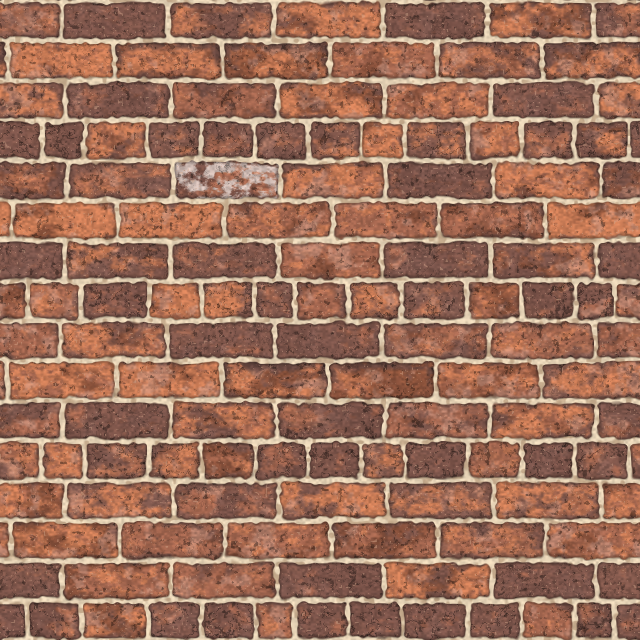
Give the GLSL for this texture, as a three.js fragment shader.

```glsl
// Weathered brick wall: sixteen courses, six stretchers wide, every fourth course of twelve headers.
varying vec2 vUv;

float hash(vec2 p) {
  vec3 q = fract(p.xyx * 0.1031);
  q += dot(q, q.yzx + 33.33);
  return fract((q.x + q.y) * q.z);
}

// Value noise that wraps after "period" cells.
float noise(vec2 p, float period) {
  vec2 i = floor(p), f = fract(p);
  f = f * f * (3.0 - 2.0 * f);
  vec2 a = mod(i, period), b = mod(i + 1.0, period);
  return mix(mix(hash(a), hash(vec2(b.x, a.y)), f.x),
             mix(hash(vec2(a.x, b.y)), hash(b), f.x), f.y);
}

float fbm(vec2 p) {
  float sum = 0.0, weight = 0.53;
  for (int i = 0; i < 4; i++) {
    sum += weight * noise(p, 512.0);
    p = p * 2.07 + 17.3;
    weight *= 0.5;
  }
  return sum;
}

// Position of the joint left of brick k, in brick lengths.
float joint(float k, float row, float count) {
  if (count < 7.0) return k + 0.03 * (hash(vec2(mod(k, count), row + 40.0)) - 0.5);
  float m = mod(k, 6.0);
  if (mod(row, 8.0) < 4.0) return k - 0.19 * step(abs(m - 1.0), 0.5);
  return k - 0.25 * (step(m, 1.5) + step(4.5, m));
}

void main() {
  // Wall space in course heights, y downwards, with slightly wavering joints.
  vec2 wall = vec2(vUv.x, 1.0 - vUv.y) * 16.0;
  wall += 0.07 * (vec2(noise(vUv * 40.0, 40.0), noise(vUv * 36.0 + 9.0, 36.0)) - 0.5);
  float row = mod(floor(wall.y), 16.0);
  float header = step(2.5, mod(row, 4.0));
  float plain = step(abs(mod(row, 4.0) - 1.0), 0.5);

  // Find the brick and its ends.
  float count = mix(6.0, 12.0, header);
  float span = 16.0 / count;
  float shift = mix(0.6 - 0.5 * plain - 0.025 * cos(row * 0.785398), 0.78, header);
  float t = wall.x / span - shift;
  float k = floor(t);
  if (t < joint(k, row, count)) k -= 1.0;
  if (t >= joint(k + 1.0, row, count)) k += 1.0;
  float left = joint(k, row, count), right = joint(k + 1.0, row, count);
  vec2 id = vec2(mod(k, count), row);
  vec2 local = vec2((t - 0.5 * (left + right)) * span, fract(wall.y) - 0.51);

  // Rounded brick outline with chipped edges.
  vec2 extent = vec2(0.5 * (right - left) * span - 0.055, 0.438);
  vec2 q = abs(local) - extent + 0.09;
  float d = length(max(q, 0.0)) + min(max(q.x, q.y), 0.0) - 0.09;
  d += 0.075 * (noise(vUv * 120.0, 120.0) - 0.5);

  // Independent random choices and surface noise for each brick.
  float tone = hash(id + 3.0), burn = hash(id + 71.0), extra = hash(id + 137.0);
  vec2 p = local + 60.0 * vec2(tone, burn);
  float blotch = fbm(p * vec2(1.7, 2.4));
  float mottle = fbm(p * vec2(4.5, 6.5) + 20.0);
  float grain = noise(p * vec2(15.0, 18.0), 512.0);
  float rim = smoothstep(-0.2, 0.0, d);

  // Fired clay, from rust to orange, with pink patches.
  vec3 rust = vec3(0.48, 0.28, 0.20);
  vec3 clay = vec3(0.64, 0.40, 0.31);
  vec3 orange = vec3(0.80, 0.49, 0.34);
  vec3 soot = vec3(0.46, 0.32, 0.29);
  vec3 color = mix(clay, orange, smoothstep(0.35, 0.65, mottle + 0.5 * (tone - 0.45)));
  color = mix(color, rust, 0.75 * smoothstep(0.48, 0.7, blotch + 0.3 * (extra - 0.5)));
  color = mix(color, vec3(0.76, 0.57, 0.50), 0.55 * smoothstep(0.55, 0.72, fbm(p * 2.6 + 41.0)));

  // Soot: light on the plain courses, heavy and patchy on the others.
  float amount = mix(0.30 + 0.42 * burn, 0.18 + 0.28 * burn, plain);
  float charred = smoothstep(-0.13, 0.13, 0.55 * blotch + 0.45 * mottle + amount + 0.13 * rim - 1.0);
  color = mix(color, soot, 0.85 * charred);
  float arch = plain * step(0.76, extra) * smoothstep(-0.24, -0.1, d) * smoothstep(0.3, -0.05, local.y);
  color = mix(color, soot * 0.85, 0.8 * arch * smoothstep(0.25, 0.5, mottle));

  // One brick bleached by salt.
  float salt = step(length(id - vec2(1.0, 4.0)), 0.1);
  color = mix(color, vec3(0.81, 0.73, 0.70), salt * smoothstep(0.35, 0.6, mottle));

  // Hairline cracks, pits, pale flecks and worn dark edges.
  float crack = smoothstep(0.025, 0.0, abs(fbm(p * 2.8 + 80.0) - 0.5));
  color *= 1.0 - 0.32 * crack * step(0.4, burn) * mix(0.45, 1.0, header);
  color *= 0.86 + 0.28 * grain;
  color *= 1.0 - 0.35 * smoothstep(0.62, 0.78, fbm(p * 9.0 + 7.0));
  color = mix(color, vec3(0.82, 0.65, 0.54), 0.45 * smoothstep(0.83, 0.97, noise(p * 21.0, 512.0)));
  color *= 1.0 - 0.3 * smoothstep(-0.09, 0.0, d);

  // Sandy mortar, shaded beneath each brick.
  float sand = noise(vUv * 240.0, 240.0);
  vec3 mortar = vec3(0.95, 0.87, 0.75) * (0.87 + 0.17 * sand);
  mortar = mix(mortar, vec3(0.67, 0.55, 0.43), 0.6 * smoothstep(0.58, 0.85, noise(vUv * 110.0, 110.0)));
  mortar *= 1.0 - 0.25 * smoothstep(0.05, 0.0, d) * smoothstep(0.1, 0.45, local.y);

  gl_FragColor = vec4(mix(color, mortar, smoothstep(-0.022, 0.022, d)), 1.0);
}
```
